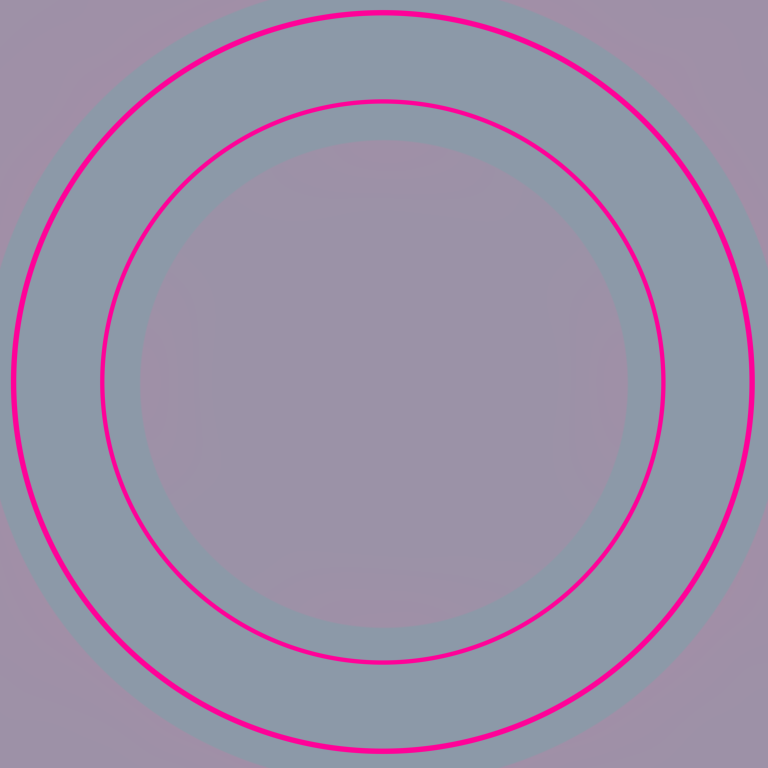
This background is drawn by a WebGL 2 fragment shader. Its source:

```glsl
#version 300 es
precision highp float;
// A broad slate annulus on a dusty mauve field, crossed by two thin magenta rings.
// Circles are distance functions; faint rosy tints come from radial falloffs
// and a four-fold angular wave, with layered sines for slight mottling.

uniform vec2 u_resolution;
out vec4 outColor;

const vec3 MAUVE = vec3(0.608, 0.573, 0.655);
const vec3 ROSE = vec3(0.645, 0.553, 0.652);
const vec3 SLATE = vec3(0.548, 0.600, 0.658);
const vec3 MAGENTA = vec3(1.0, 0.008, 0.596);

const vec2 BAND_CENTER = vec2(0.5, 0.5);
const float BAND_INNER = 0.3175;
const float BAND_OUTER = 0.522;
const vec2 RING_CENTER = vec2(0.4985, 0.5026);
const float RING_SMALL = 0.3653;
const float RING_LARGE = 0.4808;
const float SMALL_HALF_WIDTH = 0.0028;
const float LARGE_HALF_WIDTH = 0.0035;
const float BAND_SOFTNESS = 0.0015;

// Coverage of a shape from its signed distance.
float fill(float dist, float softness) {
    return 1.0 - smoothstep(-softness, softness, dist);
}

// Low-contrast variation in the range -1 to 1.
float mottle(vec2 p) {
    return 0.6 * sin(p.x * 23.0 + 2.0 * sin(p.y * 17.0))
         + 0.4 * sin(p.y * 37.0 - 1.5 * sin(p.x * 29.0));
}

// Mauve ground with rosy lobes inside the band and a rosy fringe outside it.
vec3 ground(vec2 p, float radius) {
    vec2 d = p - BAND_CENTER;
    float fourFold = 0.5 + 0.5 * cos(4.0 * atan(d.y, d.x));
    float lobes = 0.42 * fourFold * smoothstep(0.20, BAND_INNER, radius);
    float fringe = 0.30 + 0.40 * exp(-max(radius - BAND_OUTER, 0.0) * 18.0);
    fringe -= 0.15 * smoothstep(0.2, 0.0, p.y);
    float tint = radius < 0.5 * (BAND_INNER + BAND_OUTER) ? lobes : fringe;
    tint += 0.04 * mottle(p) * smoothstep(0.15, 0.35, radius);
    return mix(MAUVE, ROSE, clamp(tint, 0.0, 1.0));
}

void main() {
    float side = min(u_resolution.x, u_resolution.y);
    vec2 p = (gl_FragCoord.xy - 0.5 * u_resolution) / side + 0.5;
    float pixel = 1.0 / side;

    // Ground and slate annulus.
    float radius = length(p - BAND_CENTER);
    float bandDist = max(BAND_INNER - radius, radius - BAND_OUTER);
    vec3 color = mix(ground(p, radius), SLATE, fill(bandDist, max(pixel, BAND_SOFTNESS)));

    // Two magenta rings, slightly offset from the annulus.
    float ringRadius = length(p - RING_CENTER);
    float smallDist = abs(ringRadius - RING_SMALL) - SMALL_HALF_WIDTH;
    float largeDist = abs(ringRadius - RING_LARGE) - LARGE_HALF_WIDTH;
    float rings = max(fill(smallDist, 0.75 * pixel), fill(largeDist, 0.75 * pixel));
    color = mix(color, MAGENTA, rings);

    outColor = vec4(color, 1.0);
}
```
